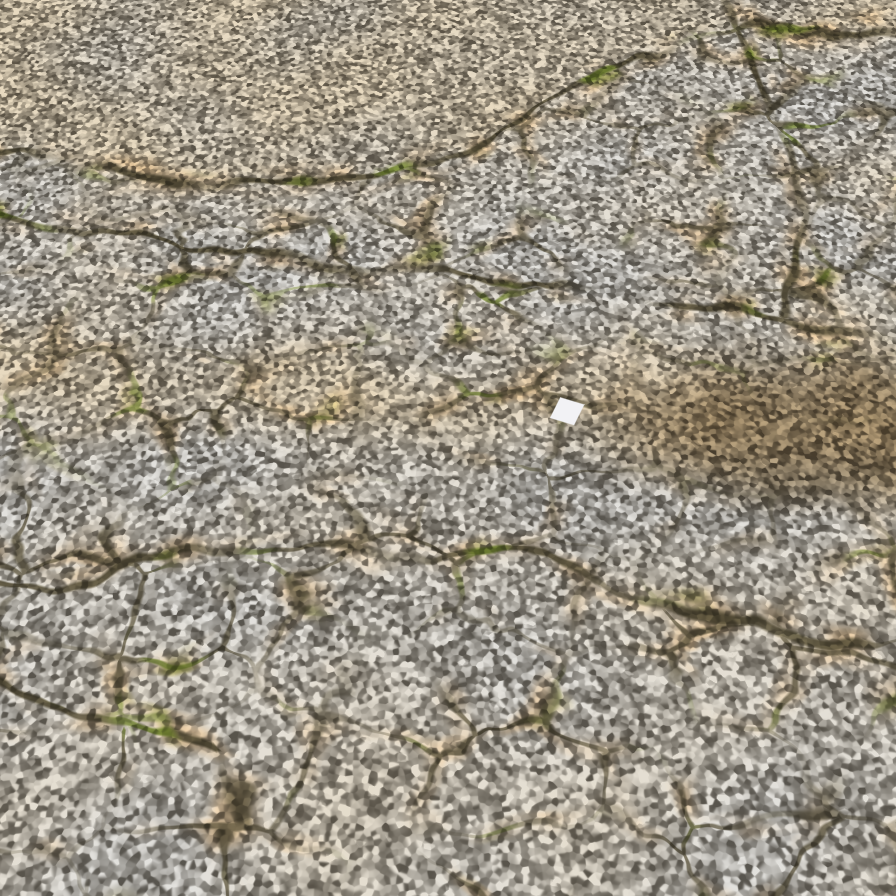
Write a three.js fragment shader that draws this texture.

```glsl
// Weathered, cracked asphalt seen at a slant: soft cellular gravel on a foreshortened
// ground plane, warped cell borders and long seams as cracks with moss and dry straw,
// a smoother strip at the top, a dirt patch at the right and one small paper scrap.
varying vec2 vUv;

const float PLATE_SIZE = 0.054;
const vec3 STONE_DARK = vec3(0.35, 0.335, 0.305);
const vec3 STONE_LIGHT = vec3(0.90, 0.89, 0.865);
const vec3 SOIL = vec3(0.27, 0.245, 0.17);
const vec3 MOSS = vec3(0.34, 0.40, 0.13);
const vec3 STRAW = vec3(0.66, 0.54, 0.38);
const vec3 DUST_TINT = vec3(1.01, 0.96, 0.87);
const vec3 DIRT_TINT = vec3(0.80, 0.74, 0.64);
const vec3 PAPER = vec3(0.95, 0.95, 0.96);

vec2 hash2(vec2 p) {
  vec3 q = fract(p.xyx * vec3(0.1031, 0.1030, 0.0973));
  q += dot(q, q.yzx + 33.33);
  return fract((q.xx + q.yz) * q.zy);
}

float gradientCorner(vec2 cell, vec2 offset, vec2 f) {
  return dot(hash2(cell + offset) * 2.0 - 1.0, f - offset);
}

float gradientNoise(vec2 p) {
  vec2 i = floor(p), f = fract(p);
  vec2 s = f * f * f * (f * (f * 6.0 - 15.0) + 10.0);
  float low = mix(gradientCorner(i, vec2(0.0), f), gradientCorner(i, vec2(1.0, 0.0), f), s.x);
  float high = mix(gradientCorner(i, vec2(0.0, 1.0), f), gradientCorner(i, vec2(1.0), f), s.x);
  return mix(low, high, s.y);
}

vec2 warp(vec2 p, float frequency, float amount) {
  vec2 q = p * frequency;
  return p + amount * vec2(gradientNoise(q), gradientNoise(q + 37.0));
}

// Cellular pattern: x is the approximate border distance, y a random value per cell.
vec2 cells(vec2 p) {
  vec2 base = floor(p);
  float nearest = 8.0, second = 8.0, id = 0.0;
  for (int y = -1; y <= 1; y++) for (int x = -1; x <= 1; x++) {
    vec2 cell = base + vec2(float(x), float(y));
    vec2 h = hash2(cell);
    float d = length(cell + 0.1 + 0.8 * h - p);
    second = min(second, max(nearest, d));
    if (d < nearest) { nearest = d; id = fract(h.x * 7.3 + h.y * 13.7); }
  }
  return vec2(0.5 * (second - nearest), id);
}

// Gravel tone: random stone values blended by softened nearness.
float gravel(vec2 p, float sharpness) {
  vec2 base = floor(p);
  float tone = 0.0, total = 0.0;
  for (int y = -1; y <= 1; y++) for (int x = -1; x <= 1; x++) {
    vec2 cell = base + vec2(float(x), float(y));
    vec2 h = hash2(cell), d = cell + h - p;
    float weight = exp(-sharpness * dot(d, d));
    tone += weight * fract(h.x * 5.1 + h.y * 9.7);
    total += weight;
  }
  return tone / total;
}

float line(float d, float width) {
  return 1.0 - smoothstep(0.3 * width, width, abs(d));
}

// Height of the ragged edge below the smooth strip.
float stripEdge(float x) {
  return 0.80 + 0.03 * (1.0 - smoothstep(0.0, 0.22, x)) + 0.17 * smoothstep(0.38, 0.85, x);
}

// Distance to the long seams that cross many plates.
float seams(vec2 p) {
  float d = abs(p.y - stripEdge(p.x));
  d = min(d, abs(p.y - 0.76 + 0.14 * p.x));
  float middle = 0.385 - 0.04 * (1.0 - smoothstep(0.0, 0.25, p.x)) - 0.10 * smoothstep(0.5, 0.95, p.x);
  d = min(d, abs(p.y - middle));
  d = min(d, abs(p.y - 0.25 + 0.35 * p.x) + max(p.x - 0.25, 0.0));
  d = min(d, abs(p.x - 0.09 - 0.3 * p.y) + max(p.y - 0.19, 0.0));
  return min(d, abs(p.x - 0.885 + 0.08 * smoothstep(0.8, 1.0, p.y)) + max(0.64 - p.y, 0.0));
}

void main() {
  // Slanted ground plane, one unit per plate
  float depth = 1.0 / (2.6 - vUv.y);
  vec2 ground = vec2((vUv.x - 0.5) * depth, 3.0 * depth) / PLATE_SIZE + 40.0;
  vec2 bent = warp(warp(ground, 1.2, 0.38), 4.5, 0.10);
  vec2 uvBent = warp(warp(vUv, 7.0, 0.035), 28.0, 0.011);
  float patches = gradientNoise(ground * 0.6);
  float tufts = gradientNoise(ground * 1.9 + 11.0);
  float broken = 1.0 - smoothstep(-0.015, 0.015, uvBent.y - stripEdge(uvBent.x));
  float dirt = 1.0 - smoothstep(0.5, 1.15, length((uvBent - vec2(0.95, 0.515)) / vec2(0.30, 0.10)));

  // Gravel with fine grit and sparse pale pebbles
  vec2 grit = ground * vec2(20.0, 17.0);
  float tone = 0.53 + 1.15 * (gravel(grit, 7.0) - 0.5) + 0.22 * gradientNoise(grit * 0.55);
  tone += 0.12 * patches - 0.06 * dirt;
  vec2 pebble = cells(ground * 9.0);
  tone += 0.35 * smoothstep(0.955, 0.965, pebble.y) * smoothstep(0.08, 0.25, pebble.x);
  vec3 color = mix(STONE_DARK, STONE_LIGHT, clamp(tone, 0.0, 1.0));
  float band = exp(-pow((uvBent.y - 0.59 + 0.08 * uvBent.x) / 0.05, 2.0));
  float dust = clamp(0.25 + 0.9 * patches + 0.6 * band + 0.55 * (1.0 - broken), 0.0, 1.0);
  color *= mix(vec3(0.985, 0.99, 1.0), DUST_TINT, dust);
  color *= mix(vec3(1.0), DIRT_TINT, dirt);

  // Cracks: plate borders fade in and out, seams run on
  float plate = cells(bent).x * PLATE_SIZE / depth;
  float seam = seams(uvBent);
  float fade = broken * (1.0 - 0.95 * dirt);
  float plateShow = fade * smoothstep(-0.35, 0.3, gradientNoise(ground * 0.9 + 5.0));
  float seamShow = (1.0 - dirt) * smoothstep(-0.45, 0.1, gradientNoise(ground * 0.8 + 23.0));
  float width = 0.0055 + 0.006 * tufts;
  float core = max(0.75 * plateShow * line(plate, width), 0.9 * seamShow * line(seam, width * 1.15));
  float halo = max(plateShow * line(plate, 0.022), seamShow * line(seam, 0.027));
  float straw = halo * smoothstep(-0.2, 0.35, tufts + 0.3 * patches);
  float moss = smoothstep(0.08, 0.32, gradientNoise(ground * 1.4 + 71.0));
  color = mix(color, STRAW * (0.55 + 0.85 * tone), 0.6 * straw);
  color = mix(color, mix(SOIL, MOSS, moss) * (0.7 + 0.6 * tone), core);
  color = mix(color, MOSS * (0.6 + 0.7 * tone), 0.55 * moss * halo * smoothstep(0.0, 0.3, tufts));

  // Paper scrap as a skewed box
  vec2 scrap = vUv - vec2(0.633, 0.541);
  vec2 side = abs(vec2(scrap.x - 0.5 * scrap.y, scrap.y + 0.3 * scrap.x)) - vec2(0.0155, 0.0133);
  color = mix(color, PAPER, 1.0 - smoothstep(-0.001, 0.001, max(side.x, side.y)));

  gl_FragColor = vec4(color, 1.0);
}
```
